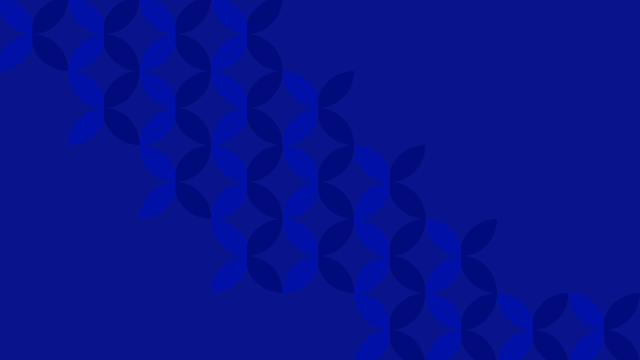
Give the GLSL for this background, as a WebGL 1 fragment shader.

```glsl
precision highp float;
// Diagonal band of four-petal tiles, bright on the left and dark on the right, over deep blue.

uniform vec2 u_resolution;

const vec3 BACKGROUND = vec3(0.034, 0.080, 0.550);
const vec3 BRIGHT_PETAL = vec3(0.004, 0.062, 0.655);
const vec3 DARK_PETAL = vec3(0.002, 0.042, 0.485);

// Lengths are in canvas heights, measured from the top left corner.
const vec2 TILE_SIZE = vec2(0.1985, 0.2054);
const vec2 GRID_START = vec2(-0.0090, -0.0079);
const float TILES_PER_ROW = 4.0;
const float ROW_COUNT = 5.0;
const float EXTRA_SHIFT_ROW = 4.0; // from this row on, the band shifts one more tile
const float SIDE_BULGE = 1.05;     // widens the outer arc so the midline cuts it flat

// Signed lens between tile centre (0,0) and corner (1,1); negative inside.
float petalDistance(vec2 q) {
  float outerArc = length(vec2((1.0 - q.x) / SIDE_BULGE, q.y));
  float innerArc = length(vec2(q.x, 1.0 - q.y));
  return max(outerArc, innerArc) - 1.0;
}

// 1 for tiles in the stepped diagonal band, 0 elsewhere.
float bandMask(vec2 tile) {
  float firstColumn = tile.y + step(EXTRA_SHIFT_ROW, tile.y);
  float column = tile.x - firstColumn;
  float inColumns = step(0.0, column) * step(column, TILES_PER_ROW - 1.0);
  float inRows = step(0.0, tile.y) * step(tile.y, ROW_COUNT - 1.0);
  return inColumns * inRows;
}

void main() {
  vec2 position = gl_FragCoord.xy / u_resolution.y;
  position.y = 1.0 - position.y;

  // Tile index and local coordinates from -1 to 1.
  vec2 grid = (position - GRID_START) / TILE_SIZE;
  vec2 tile = floor(grid);
  vec2 local = 2.0 * fract(grid) - 1.0;

  // Smooth edges by about one pixel in local units.
  float halfPixel = 1.0 / (TILE_SIZE.y * u_resolution.y);
  float petal = 1.0 - smoothstep(-halfPixel, halfPixel, petalDistance(abs(local)));
  float rightSide = smoothstep(-halfPixel, halfPixel, local.x);

  vec3 petalColor = mix(BRIGHT_PETAL, DARK_PETAL, rightSide);
  vec3 color = mix(BACKGROUND, petalColor, petal * bandMask(tile));
  gl_FragColor = vec4(color, 1.0);
}
```
